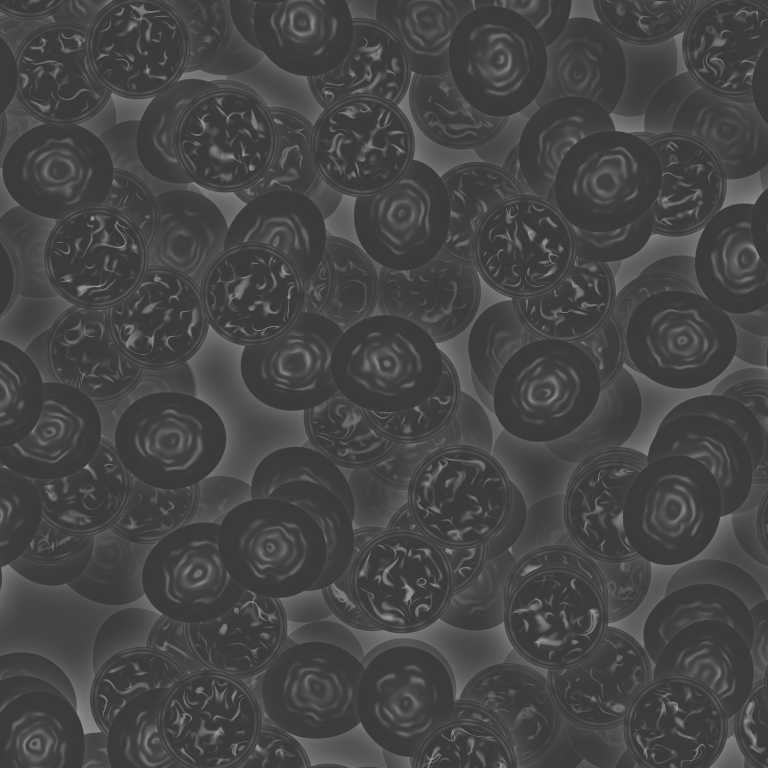
This pattern is drawn by a Shadertoy shader. Its source:

```glsl
// Heap of dark discs, painted back to front from jittered, turned grids.
// Round coins carry a squiggly relief, ovals carry wobbly rings; detail fades
// with depth, and each disc throws a pale halo on whatever lies below it.

const int   LAYERS        = 6;
const float CELL          = 0.2;     // grid pitch, in canvas heights
const float JITTER        = 0.73;    // keeps every disc within a 2 by 2 search
const float RADIUS        = 0.068;
const float OVAL_SHARE    = 0.46;
const vec2  OVAL_AXES     = vec2(1.06, 0.93);
const float BASE_TONE     = 0.232;
const float FLOOR_TONE    = 0.265;
const float DETAIL_GAIN   = 0.27;
const float HALO_GAIN     = 0.18;
const float HALO_REACH    = 0.054;
const float HALO_LIMIT    = 0.38;
const float OUTLINE_GAIN  = 0.035;
const float OUTLINE_WIDTH = 0.003;
const mat2  LAYER_TURN    = mat2(0.6, 0.8, -0.8, 0.6);

vec3 hash3(vec2 p) {
    vec3 q = fract(p.xyx * vec3(0.1031, 0.1030, 0.0973));
    q += dot(q, q.yxz + 33.33);
    return fract((q.xxy + q.yzz) * q.zyx);
}

float cornerSlope(vec2 cell, vec2 offset) {
    return dot(hash3(cell).xy * 2.4 - 1.2, offset);
}

float gradientNoise(vec2 p) {
    vec2 i = floor(p), f = fract(p);
    vec2 u = f * f * (3.0 - 2.0 * f);
    vec2 e = vec2(1.0, 0.0);
    return mix(mix(cornerSlope(i, f), cornerSlope(i + e, f - e), u.x),
               mix(cornerSlope(i + e.yx, f - e.yx), cornerSlope(i + 1.0, f - 1.0), u.x), u.y);
}

mat2 turn(float a) {
    float c = cos(a), s = sin(a);
    return mat2(c, s, -s, c);
}

float band(float x, float centre, float width) {
    return 1.0 - smoothstep(0.0, width, abs(x - centre));
}

// Curved streaks and contour squiggles inside a thin broken double rim
float coinRelief(vec2 p, vec2 seed, float coarse, float fine) {
    float r = length(p);
    vec2 bent = turn(2.6 * coarse) * p;
    float streaks = smoothstep(0.08, 0.55, gradientNoise(bent * vec2(3.0, 7.5) + seed.yx));
    vec2 warped = p + 0.3 * vec2(coarse, -fine);
    float contour = band(gradientNoise(warped * 3.2 + seed + 47.0), 0.04, 0.13);
    float relief = 0.9 * streaks + contour * smoothstep(-0.1, 0.4, fine);
    float rim = 0.55 * band(r, 0.89, 0.045) + 0.5 * band(r, 0.965, 0.035);
    return relief * (1.0 - smoothstep(0.76, 0.87, r)) + rim * (0.5 + 0.9 * fine);
}

// Uneven rings that are brightest near the centre, with a plain wide border
float ovalRings(vec2 p, vec2 seed, float coarse, float fine) {
    float r = length(p + 0.12 * vec2(coarse, fine));
    float wave = 0.5 + 0.5 * sin(r * 34.0 + 4.0 * coarse);
    float patches = smoothstep(-0.3, 0.45, gradientNoise(p * 3.4 + seed + 37.0));
    float rings = wave * wave * patches * (1.0 - smoothstep(0.55, 0.8, r));
    float core = band(r, 0.25, 0.12) * (0.5 + 0.7 * fine);
    return 0.75 * rings + 0.55 * core + 0.08 * (1.0 - smoothstep(0.3, 0.75, r));
}

void mainImage(out vec4 fragColor, in vec2 fragCoord) {
    float scale = min(iResolution.x, iResolution.y);
    vec2 grid = fragCoord / scale / CELL;
    float pixel = 0.8 / scale;
    float tone = FLOOR_TONE, halo = 0.0, height = 0.0;

    // Top disc at this point: local position, seed, kind and detail weight
    vec2 face = vec2(0.0), seed = vec2(0.0);
    bool faceOval = false;
    float weight = 0.0;

    for (int layer = 0; layer < LAYERS; layer++) {
        float k = float(layer);
        float level = (k + 1.0) / float(LAYERS);
        grid = LAYER_TURN * grid + vec2(3.7, 5.3);
        vec2 home = floor(grid - 0.5);
        for (int n = 0; n < 4; n++) {
            vec2 cell = home + vec2(n & 1, n >> 1);
            vec2 id = cell + 53.0 * k + 40.0;
            vec3 trait = hash3(id);
            vec2 offset = (grid - cell - 0.5 - JITTER * (trait.xy - 0.5)) * CELL;
            float reach = RADIUS * OVAL_AXES.x + HALO_REACH;
            if (dot(offset, offset) > reach * reach) continue;

            // Ovals are stretched and slightly lopsided
            bool oval = trait.z < OVAL_SHARE;
            vec2 p = turn(40.0 * trait.z) * offset / RADIUS;
            if (oval) p = p / OVAL_AXES + 0.025 * sin(2.6 * p.yx + 30.0 * trait.xy);
            float dist = (length(p) - 1.0) * RADIUS;

            // Light spilled outside the disc grows with the drop below it
            float outside = max(dist, 0.0);
            float fade = max(1.0 - outside / HALO_REACH, 0.0);
            float drop = max(level - height, 0.0);
            halo += HALO_GAIN * drop * sqrt(drop) * fade * fade * fade
                  + OUTLINE_GAIN * exp(-outside / OUTLINE_WIDTH);

            // The disc hides tone, halo and detail beneath it
            float cover = 1.0 - smoothstep(-pixel, pixel, dist);
            tone = mix(tone, BASE_TONE, cover);
            halo *= 1.0 - cover;
            height = mix(height, level, cover);
            weight *= 1.0 - cover;
            if (cover > 0.5) {
                face = p;
                seed = 40.0 * trait.xy;
                faceOval = oval;
                weight = cover * smoothstep(0.1, 1.0, level);
            }
        }
    }

    // Surface detail is worked out once, for the top disc only
    if (weight > 0.0) {
        float coarse = gradientNoise(face * 1.9 + seed);
        float fine = gradientNoise(face * 4.2 + seed + 61.0);
        float detail = faceOval ? ovalRings(face, seed, coarse, fine)
                                : coinRelief(face, seed, coarse, fine);
        tone += DETAIL_GAIN * weight * min(detail, 1.25);
    }
    tone += HALO_LIMIT * (1.0 - exp(-halo / HALO_LIMIT));
    fragColor = vec4(vec3(tone), 1.0);
}
```
